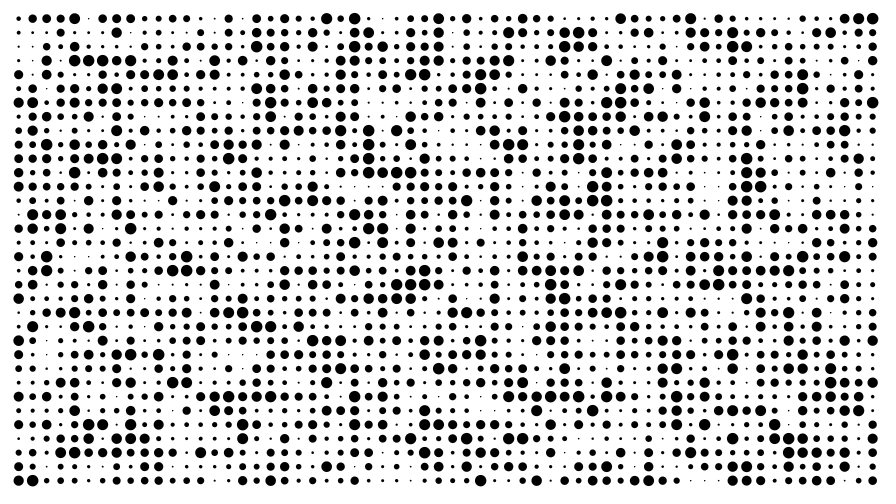
A WebGL 1 fragment shader for this pattern:

```glsl
precision highp float;
// A grid of black dots on white whose sizes vary from specks to near-touching discs.
// Each cell draws one antialiased circle; its radius comes from a per-cell hash,
// nudged by layered sines so that large and small dots gather in loose clusters.

#define CELLS_PER_HEIGHT 36.0
#define COLUMNS 62.0
#define ROWS 34.0
#define FIRST_CENTER 1.33333   // first dot from the left and top, in cells
#define MIN_RADIUS 0.05        // in cells
#define MAX_RADIUS 0.41
#define CLUSTERING 0.16
#define INK vec3(0.0)
#define PAPER vec3(1.0)

uniform vec2 u_resolution;

float hash(vec2 cell) {
  vec3 p = fract(cell.xyx * vec3(0.1031, 0.1030, 0.0973));
  p += dot(p, p.yzx + 33.33);
  return fract((p.x + p.y) * p.z);
}

// Slow drift over the grid, roughly -1 to 1
float clusterWave(vec2 cell) {
  float wave = sin(cell.x * 1.13 + 1.7 * sin(cell.y * 0.37));
  wave += sin(cell.y * 0.91 + 1.9 * sin(cell.x * 0.29 + 2.0));
  wave += sin(dot(cell, vec2(0.53, -0.71)) + 0.8);
  return wave / 3.0;
}

float dotRadius(vec2 cell) {
  float size = hash(cell + 7.0) + CLUSTERING * clusterWave(cell);
  return mix(MIN_RADIUS, MAX_RADIUS, clamp(size, 0.0, 1.0));
}

void main() {
  // Cell coordinates, counted from the top left
  float pixel = CELLS_PER_HEIGHT / u_resolution.y;
  vec2 p = vec2(gl_FragCoord.x, u_resolution.y - gl_FragCoord.y) * pixel;
  vec2 grid = p - FIRST_CENTER;
  vec2 cell = floor(grid + 0.5);

  // Distance to the circle, with a one-pixel soft edge
  float edge = length(grid - cell) - dotRadius(cell);
  float coverage = clamp(0.5 - edge / pixel, 0.0, 1.0);

  // Leave the margins blank
  vec2 inside = step(vec2(0.0), cell) * step(cell, vec2(COLUMNS, ROWS) - 1.0);
  coverage *= inside.x * inside.y;

  gl_FragColor = vec4(mix(PAPER, INK, coverage), 1.0);
}
```
